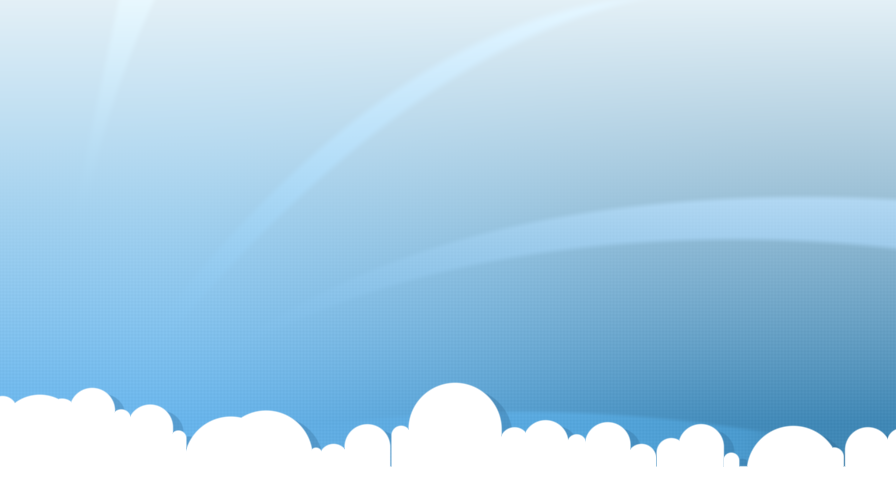
Give the GLSL for this background, as a WebGL 1 fragment shader.

```glsl
precision highp float;
// A pale-to-deep blue sky with soft sweeping ribbons of light and a fine weave,
// above a bank of flat white clouds. Ribbons lie between pairs of curves; clouds
// are unions of domes, with rows of puffs whose radii swell in a cosine rhythm.

uniform vec2 u_resolution;

// All lengths are in canvas heights; y runs downward from the top edge.
const float PUFF_RHYTHM = 2.513;
const float CLOUD_FLOOR = 0.925;
const vec2 SHADOW_SHIFT = vec2(0.021, 0.012);

const vec3 SKY_TOP = vec3(0.89, 0.94, 0.965);
const vec3 SKY_MID_LEFT = vec3(0.64, 0.82, 0.935);
const vec3 SKY_MID_RIGHT = vec3(0.59, 0.74, 0.83);
const vec3 SKY_LOW_LEFT = vec3(0.41, 0.71, 0.925);
const vec3 SKY_LOW_RIGHT = vec3(0.25, 0.53, 0.71);
const vec3 SHADOW_COLOR = vec3(0.14, 0.34, 0.50);

// Round cap continued straight down as a column
float dome(vec2 p, vec2 center, float radius) {
  vec2 q = p - center;
  q.y = min(q.y, 0.0);
  return length(q) - radius;
}

// Evenly spaced domes of varying radius
float puffRow(vec2 p, vec2 start, vec2 stride, float phase, float count) {
  float d = 10.0;
  for (int i = 0; i < 4; i++) {
    float n = float(i);
    if (n >= count) break;
    float radius = 0.0338 + 0.0144 * cos(PUFF_RHYTHM * n + phase);
    d = min(d, dome(p, start + stride * n, radius));
  }
  return d;
}

float cloudBank(vec2 p) {
  float d = CLOUD_FLOOR - p.y;
  // Large domes
  d = min(d, dome(p, vec2(0.079, 0.866), 0.083));
  d = min(d, dome(p, vec2(0.458, 0.919), 0.0926));
  d = min(d, dome(p, vec2(0.528, 0.907), 0.0926));
  d = min(d, dome(p, vec2(0.903, 0.852), 0.0926));
  d = min(d, dome(p, vec2(1.574, 0.9375), 0.0926));
  // Tiny end puffs
  d = min(d, dome(p, vec2(0.354, 0.870), 0.016));
  d = min(d, dome(p, vec2(0.627, 0.900), 0.012));
  d = min(d, dome(p, vec2(1.451, 0.914), 0.016));
  // Rows of puffs, left to right
  d = min(d, puffRow(p, vec2(0.005, 0.815), vec2(0.118, 0.005), 1.885, 2.0));
  d = min(d, puffRow(p, vec2(0.183, 0.815), vec2(0.0575, 0.0165), 0.628, 3.0));
  d = min(d, puffRow(p, vec2(0.662, 0.910), vec2(0.067, -0.023), 4.4, 3.0));
  d = min(d, puffRow(p, vec2(1.021, 0.877), vec2(0.0616, 0.002), 4.398, 4.0));
  d = min(d, puffRow(p, vec2(1.273, 0.910), vec2(0.059, -0.0116), 1.885, 3.0));
  d = min(d, puffRow(p, vec2(1.655, 0.907), vec2(0.067, -0.014), 3.142, 3.0));
  return d;
}

vec3 skyGradient(vec2 p) {
  float across = smoothstep(0.2, 1.75, p.x);
  vec3 middle = mix(SKY_MID_LEFT, SKY_MID_RIGHT, across);
  vec3 low = mix(SKY_LOW_LEFT, SKY_LOW_RIGHT, across);
  float t = p.y / 0.84;
  vec3 upper = mix(SKY_TOP, middle, clamp(t * 2.0, 0.0, 1.0));
  return mix(upper, low, clamp(t * 2.0 - 1.0, 0.0, 1.0));
}

// Height of a curve that falls away on both sides of its apex
float arc(float x, vec2 apex, float bend, float steepening) {
  float s = (x - apex.x) * (x - apex.x);
  return apex.y + bend * s + steepening * s * s;
}

// Soft coverage of the strip between two edges
float between(float v, float lower, float upper, float blur) {
  return smoothstep(lower - blur, lower + blur, v)
       * (1.0 - smoothstep(upper - blur, upper + blur, v));
}

vec3 ribbonLight(vec2 p) {
  // Broad ribbon sweeping to the right edge
  float broad = between(p.y, arc(p.x, vec2(1.597, 0.391), 0.156, 0.056),
                        arc(p.x, vec2(1.458, 0.475), 0.175, 0.05), 0.008);
  broad *= smoothstep(0.4, 1.65, p.x);
  // Ribbon rising to the top edge
  float rising = between(p.y, arc(p.x, vec2(1.331, -0.005), 0.62, 0.0),
                         arc(p.x, vec2(1.505, -0.032), 0.51, 0.0), 0.012);
  rising *= smoothstep(0.27, 0.72, p.x) * step(p.x, 1.331);
  // Narrow beam at upper left
  float beam = between(p.x, 0.236 - 0.21 * p.y,
                       0.306 - 0.47 * p.y + 0.35 * p.y * p.y, 0.009);
  beam *= 1.0 - smoothstep(0.0, 0.48, p.y);
  // Faint glow resting on the clouds
  float horizon = smoothstep(-0.006, 0.006, p.y - arc(p.x, vec2(1.03, 0.817), 0.17, 0.0));
  horizon *= smoothstep(0.55, 1.2, p.x) * (1.0 - smoothstep(1.45, 1.6, p.x));
  return broad * vec3(0.085, 0.09, 0.11) + rising * vec3(0.015, 0.035, 0.05)
       + beam * vec3(0.02, 0.03, 0.03) + horizon * vec3(0.03, 0.06, 0.08);
}

// Fine diagonal cross-weave, stronger toward the bottom
float weave(vec2 p) {
  float grain = sin((p.x + p.y) * 480.0) * sin((p.x - p.y) * 480.0);
  return 0.014 * grain * smoothstep(0.2, 0.7, p.y);
}

void main() {
  vec2 p = gl_FragCoord.xy / u_resolution.y;
  p.y = 1.0 - p.y;
  float pixel = 1.0 / u_resolution.y;
  vec3 color = skyGradient(p) + ribbonLight(p) + weave(p);
  float shadow = 1.0 - smoothstep(-pixel, pixel, cloudBank(p - SHADOW_SHIFT));
  color = mix(color, SHADOW_COLOR, 0.25 * shadow);
  float cloud = 1.0 - smoothstep(-pixel, pixel, cloudBank(p));
  gl_FragColor = vec4(mix(color, vec3(1.0), cloud), 1.0);
}
```
